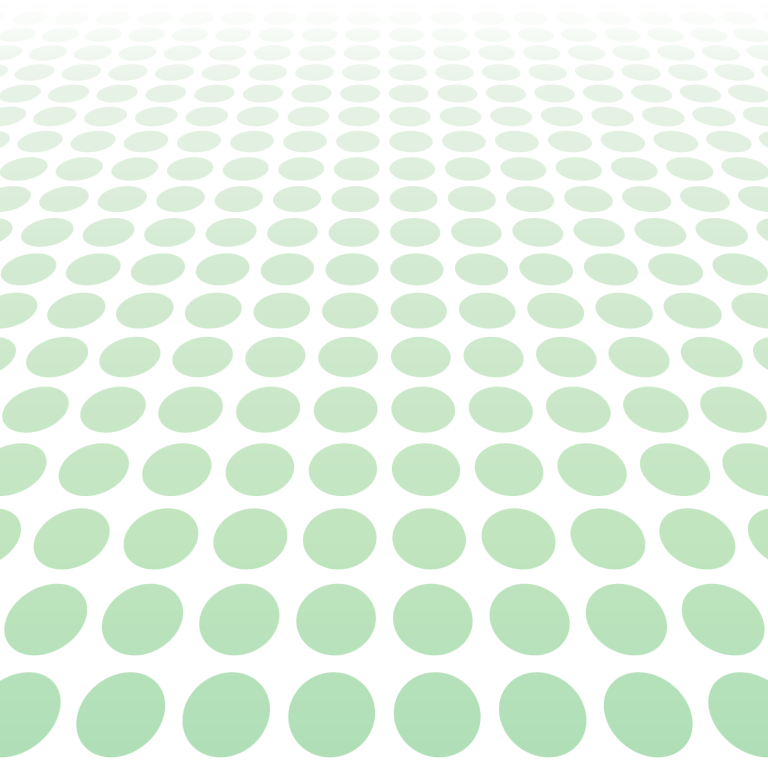
A WebGL 2 fragment shader for this background:

```glsl
#version 300 es
precision highp float;
// A floor of pale green discs receding in perspective into white haze.
// Each pixel is projected onto the floor plane, where one disc is
// repeated per unit cell; the tint follows the height on the canvas.

uniform vec2 u_resolution;
out vec4 outColor;

const vec3 WHITE = vec3(1.0);
const vec3 MINT  = vec3(0.690, 0.876, 0.719);
const vec3 LEAF  = vec3(0.757, 0.898, 0.749);
const vec3 SAGE  = vec3(0.827, 0.918, 0.822);
const vec3 MIST  = vec3(0.910, 0.951, 0.906);

const float HORIZON = 1.569;      // height of the vanishing line
const float CENTER_X = 0.5006;    // axis of the perspective
const float COLUMN_WIDTH = 0.0916;
const float ROW_DEPTH = 0.06002;
const float FIRST_ROW = 0.6677;   // depth of the nearest row of discs
const float DISC_RADIUS = 0.411;  // in floor cells

// Canvas point to floor cells: x counts columns, y counts rows.
vec2 projectToFloor(vec2 p, float horizon) {
    float drop = horizon - p.y;
    float column = (p.x - CENTER_X) / (drop * COLUMN_WIDTH);
    float row = (1.0 / drop - FIRST_ROW) / ROW_DEPTH;
    return vec2(column, row + 0.5);
}

// Signed distance to the disc in the middle of each cell.
float discDistance(vec2 cell, float radius) {
    return length(fract(cell) - 0.5) - radius;
}

// Coverage with an edge about one pixel wide.
float fillShape(float dist) {
    return clamp(0.5 - dist / fwidth(dist), 0.0, 1.0);
}

// Linear position of a value between two bounds.
float ramp(float low, float high, float value) {
    return clamp((value - low) / (high - low), 0.0, 1.0);
}

// Green at the bottom, fading to white at the top.
vec3 hazeColor(float height) {
    vec3 color = mix(MINT, LEAF, ramp(0.03, 0.31, height));
    color = mix(color, SAGE, ramp(0.31, 0.65, height));
    color = mix(color, MIST, ramp(0.65, 0.89, height));
    return mix(color, WHITE, ramp(0.89, 1.0, height));
}

void main() {
    // Square units, with the canvas centred horizontally.
    vec2 p = (gl_FragCoord.xy - vec2(0.5 * u_resolution.x, 0.0)) / u_resolution.y;
    p.x += 0.5;

    vec2 cell = projectToFloor(p, HORIZON);
    float disc = fillShape(discDistance(cell, DISC_RADIUS));
    outColor = vec4(mix(WHITE, hazeColor(p.y), disc), 1.0);
}
```
